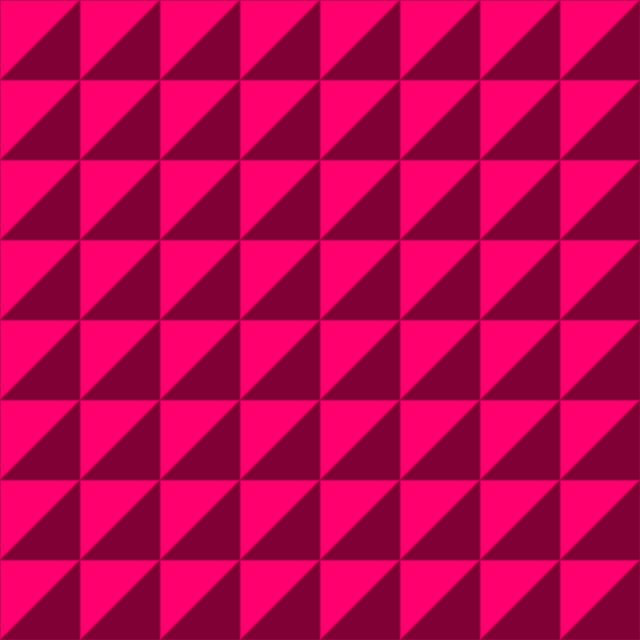
A Shadertoy shader for this pattern:

```glsl
#define REPEATS 8.0
#define BRIGHT vec3(1.0, 0.0, 0.43)
#define DARK vec3(0.5, 0.0, 0.21)
#define EDGE_SOFTNESS 0.00264   // half width of the blend, in canvas heights
#define EDGE_BIAS 0.0003        // shifts the blend into the bright half

// Signed distance to the nearest colour edge: positive in the upper-left
// triangle, negative in the lower-right one.
float triangleDistance(vec2 p) {
    float diagonal = (p.y - p.x) * inversesqrt(2.0);
    float upperLeft = min(diagonal, min(p.x, 1.0 - p.y));
    float lowerRight = min(-diagonal, min(1.0 - p.x, p.y));
    return diagonal > 0.0 ? upperLeft : -lowerRight;
}

void mainImage(out vec4 fragColor, in vec2 fragCoord) {
    vec2 uv = fragCoord / iResolution.y;

    // Distance inside the repeated square, back in canvas units
    float edge = triangleDistance(fract(uv * REPEATS)) / REPEATS - EDGE_BIAS;

    // Soft blend, never narrower than one pixel on small canvases
    float halfWidth = max(EDGE_SOFTNESS, 0.75 / iResolution.y);
    float brightness = smoothstep(-halfWidth, halfWidth, edge);

    fragColor = vec4(mix(DARK, BRIGHT, brightness), 1.0);
}
```
